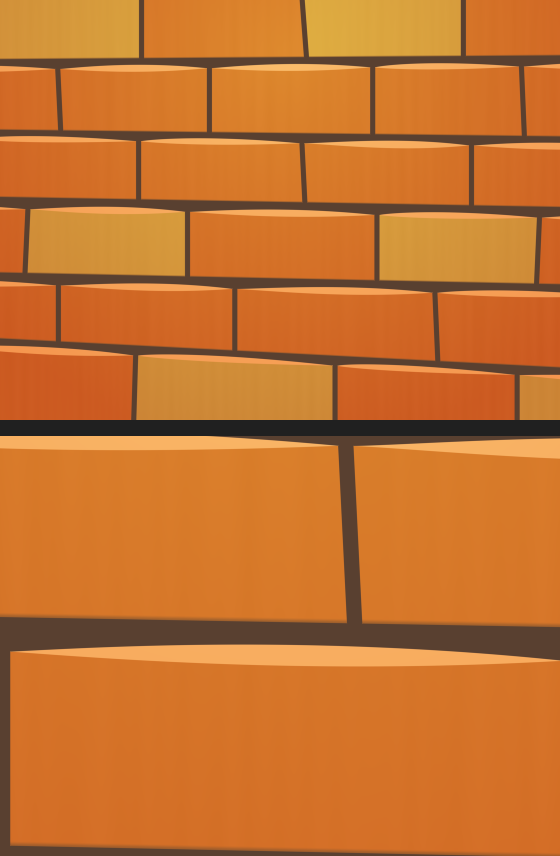
Top: the whole. Bottom: its middle third, enlarged.
A Shadertoy shader for this texture:

```glsl
const float TAU = 6.28319;
const int ROWS = 6;
const int BRICKS = 5;
const float JOINT_HALF = 0.0061;

const vec3 MORTAR = vec3(0.35, 0.25, 0.19);
const vec3 UNDERSIDE = vec3(0.49, 0.32, 0.18);
const vec3 ORANGE_DIM = vec3(0.80, 0.355, 0.13);
const vec3 ORANGE_LIT = vec3(0.87, 0.54, 0.18);
const vec3 OCHRE_DIM = vec3(0.80, 0.52, 0.21);
const vec3 OCHRE_LIT = vec3(0.88, 0.69, 0.26);
const vec3 CAP_DIM = vec3(0.96, 0.59, 0.31);
const vec3 CAP_LIT = vec3(0.98, 0.74, 0.42);

// Row edges, measured downward: top left, top right, bottom left, bottom right
const vec4 EDGES[ROWS] = vec4[ROWS](
    vec4(-0.050, -0.050, 0.141, 0.132), vec4(0.165, 0.158, 0.309, 0.325),
    vec4(0.332, 0.349, 0.469, 0.493), vec4(0.497, 0.519, 0.649, 0.677),
    vec4(0.677, 0.703, 0.806, 0.875), vec4(0.830, 0.898, 1.050, 1.050));

// Upright joints: start, spacing, wobble, lean
const vec4 JOINTS[ROWS] = vec4[ROWS](
    vec4(0.337, 0.384, 0.002, 0.014), vec4(0.141, 0.368, -0.012, 0.007),
    vec4(0.330, 0.395, -0.003, 0.007), vec4(0.063, 0.406, -0.026, -0.007),
    vec4(0.139, 0.440, -0.023, 0.007), vec4(0.320, 0.463, 0.017, -0.006));

// Which joint of every three leans, and which rows hold ochre bricks
const float LEANING[ROWS] = float[ROWS](1.0, 0.0, 1.0, 0.0, 2.0, 0.0);
const float OCHRE_ROW[ROWS] = float[ROWS](1.0, 0.0, 0.0, 1.0, 0.0, 1.0);

float hash(vec2 p) {
    return fract(sin(dot(p, vec2(127.1, 311.7))) * 43758.5);
}

float cornerSlope(vec2 cell, vec2 offset) {
    float angle = TAU * hash(cell);
    return dot(vec2(cos(angle), sin(angle)), offset);
}

float gradientNoise(vec2 p) {
    vec2 i = floor(p), f = fract(p), e = vec2(1.0, 0.0);
    vec2 w = f * f * f * (f * (f * 6.0 - 15.0) + 10.0);
    float low = mix(cornerSlope(i, f), cornerSlope(i + e, f - e), w.x);
    float high = mix(cornerSlope(i + e.yx, f - e.yx), cornerSlope(i + 1.0, f - 1.0), w.x);
    return mix(low, high, w.y);
}

float jointX(float index, float depth, vec4 joint, float leaning) {
    float leans = 1.0 - step(0.5, abs(mod(index, 3.0) - leaning));
    return joint.x + joint.y * index + joint.z * sin(TAU * index / 3.0)
        + joint.w * leans * (depth - 0.5);
}

float cover(float inside, float pixel) {
    return smoothstep(-0.7 * pixel, 0.7 * pixel, inside);
}

// Paints one brick with a lens-shaped cap of light and a dark lower rim
vec3 paintBrick(vec3 under, vec2 p, vec2 sides, vec2 ends, vec3 face, vec3 cap,
                float seed, float pixel) {
    float u = clamp((p.x - sides.x) / (sides.y - sides.x), 0.0, 1.0);
    u = pow(u, mix(0.7, 1.25, seed));
    float arch = 4.0 * u * (1.0 - u);
    float fromTop = p.y - ends.x + 0.009 * arch;
    float toBottom = ends.y - p.y;
    float inside = min(min(p.x - sides.x, sides.y - p.x), min(fromTop, toBottom));

    float capEdge = ends.x + mix(0.005, 0.009, seed) * arch - p.y;
    vec3 color = mix(face, cap, cover(capEdge, pixel));
    color = mix(color, UNDERSIDE, 0.6 * (1.0 - smoothstep(0.0, 0.004, toBottom)));
    return mix(under, color, cover(inside, pixel));
}

void mainImage(out vec4 fragColor, in vec2 fragCoord) {
    vec2 uv = fragCoord / iResolution.xy;
    vec2 p = vec2(uv.x * 4.0 / 3.0, 1.0 - uv.y);
    float pixel = 1.0 / iResolution.y;

    // Round glow near the top, with faint upright streaks
    float light = 1.0 - clamp(length(p - vec2(0.68, 0.12)) / 0.95, 0.0, 1.0);
    float streak = 0.012 * gradientNoise(p * vec2(60.0, 2.0));
    vec3 orange = mix(ORANGE_DIM, ORANGE_LIT, light) + streak;
    vec3 ochre = mix(OCHRE_DIM, OCHRE_LIT, light) + streak;
    vec3 cap = mix(CAP_DIM, CAP_LIT, light);

    vec3 color = MORTAR;
    for (int row = 0; row < ROWS; row++) {
        vec2 ends = mix(EDGES[row].xz, EDGES[row].yw, uv.x);
        float depth = (p.y - ends.x) / (ends.y - ends.x);
        for (int brick = 0; brick < BRICKS; brick++) {
            float index = float(brick);
            vec2 sides = vec2(jointX(index - 1.0, depth, JOINTS[row], LEANING[row]) + JOINT_HALF,
                              jointX(index, depth, JOINTS[row], LEANING[row]) - JOINT_HALF);
            float isOchre = OCHRE_ROW[row] * (1.0 - mod(float(row + brick), 2.0));
            float seed = hash(vec2(index, float(row)));
            color = paintBrick(color, p, sides, ends, mix(orange, ochre, isOchre), cap, seed, pixel);
        }
    }
    fragColor = vec4(color, 1.0);
}
```
